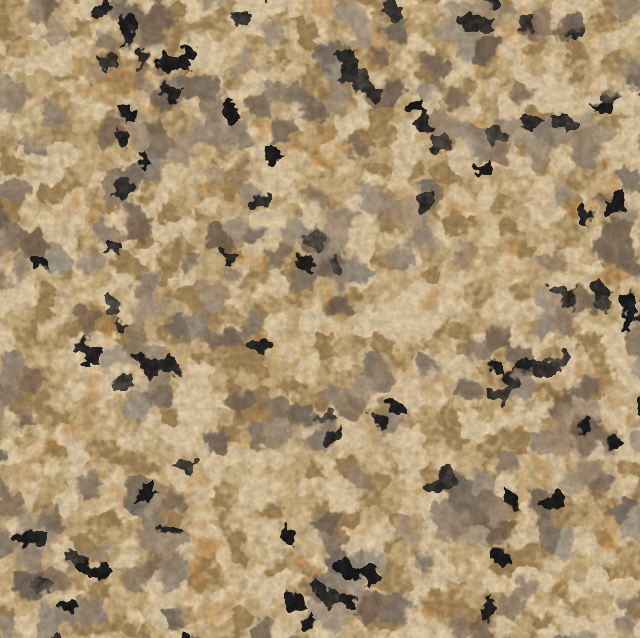
Reproduce this texture procedurally as a Shadertoy shader.

```glsl
// Polished golden granite: cream and ochre feldspar, smoky quartz patches, black mica flecks.

// Mineral colours
const vec3 CREAM        = vec3(0.815, 0.735, 0.600);
const vec3 TAN          = vec3(0.725, 0.625, 0.455);
const vec3 OCHRE        = vec3(0.590, 0.485, 0.325);
const vec3 RUST         = vec3(0.690, 0.480, 0.240);
const vec3 QUARTZ_DARK  = vec3(0.420, 0.360, 0.300);
const vec3 QUARTZ_LIGHT = vec3(0.640, 0.575, 0.490);
const vec3 MICA_BLACK   = vec3(0.100, 0.100, 0.105);
const vec3 MICA_GREY    = vec3(0.310, 0.285, 0.250);

// Grains across the canvas height
const float FELDSPAR_FREQ = 36.0;
const float QUARTZ_FREQ   = 31.0;
const float MICA_FREQ     = 43.0;

// Share of each overlay: a higher threshold leaves fewer grains
const float QUARTZ_THRESHOLD = 0.76;
const float QUARTZ_CLUSTER   = 1.10;
const float MICA_THRESHOLD   = 0.98;
const float MICA_CLUSTER     = 0.45;

// Edge crispness per layer, edge raggedness and surface mottling
const float FELDSPAR_CRISP = 11.0;
const float QUARTZ_CRISP   = 13.0;
const float MICA_CRISP     = 20.0;
const float RAGGED         = 0.013;
const float MOTTLE         = 0.15;

const float TAU = 6.2831853;

vec4 hash4(vec2 p) {
    vec4 q = fract(p.xyxy * vec4(0.1031, 0.1030, 0.0973, 0.1099));
    q += dot(q, q.wzxy + 33.33);
    return fract((q.xxyz + q.yzzw) * q.zywx);
}

float gradientDot(vec2 corner, vec2 offset) {
    float angle = TAU * hash4(corner + 71.0).x;
    return dot(vec2(cos(angle), sin(angle)), offset);
}

float gradientNoise(vec2 p) {
    vec2 i = floor(p), f = p - i;
    vec2 u = f * f * f * (f * (f * 6.0 - 15.0) + 10.0);
    vec2 e = vec2(1.0, 0.0);
    return mix(mix(gradientDot(i, f), gradientDot(i + e, f - e), u.x),
               mix(gradientDot(i + e.yx, f - e.yx), gradientDot(i + 1.0, f - 1.0), u.x), u.y);
}

// Broad patches shared by quartz and mica, so that both gather together
float patches(vec2 p) {
    return gradientNoise(p * 7.0) + 0.5 * gradientNoise(p * 17.0 + 9.0);
}

// Soft-edged Voronoi grains: x = coverage of the chosen grains, y = their tone
vec2 grains(vec2 p, float freq, float salt, float threshold, float cluster, float crisp) {
    vec2 cell = floor(p * freq), f = p * freq - cell;
    float total = 0.0, chosen = 0.0, tone = 0.0;
    for (int y = -1; y <= 1; y++)
    for (int x = -1; x <= 1; x++) {
        vec2 offset = vec2(x, y);
        vec4 rnd = hash4(cell + offset + salt);
        vec2 site = offset + rnd.xy;
        vec2 d = site - f;
        float weight = exp(-crisp * dot(d, d));
        float bias = cluster > 0.0 ? cluster * patches((cell + site) / freq) : 0.0;
        float pick = weight * step(threshold, rnd.z + bias);
        total += weight;
        chosen += pick;
        tone += pick * rnd.w;
    }
    return vec2(chosen / max(total, 1e-20), tone / max(chosen, 1e-20));
}

void mainImage(out vec4 fragColor, in vec2 fragCoord) {
    vec2 uv = fragCoord / iResolution.y;

    // Ragged crystal edges
    vec2 p = uv + RAGGED * vec2(gradientNoise(uv * 55.0), gradientNoise(uv * 55.0 + 37.0));
    p += 0.45 * RAGGED * vec2(gradientNoise(uv * 130.0 + 5.0), gradientNoise(uv * 130.0 + 63.0));

    // Feldspar ground with rusty stains
    float tone = grains(p, FELDSPAR_FREQ, 11.0, -1.0, 0.0, FELDSPAR_CRISP).y;
    tone += 0.30 * gradientNoise(uv * 85.0 + 21.0);
    vec3 color = mix(CREAM, TAN, smoothstep(0.22, 0.62, tone));
    color = mix(color, OCHRE, smoothstep(0.62, 0.92, tone));
    float stain = gradientNoise(uv * 11.0 + 50.0) + 0.7 * gradientNoise(uv * 38.0 + 80.0);
    color = mix(color, RUST, 0.45 * smoothstep(0.22, 0.65, stain));

    // Smoky quartz, slightly translucent
    vec2 quartz = grains(p, QUARTZ_FREQ, 137.0, QUARTZ_THRESHOLD, QUARTZ_CLUSTER, QUARTZ_CRISP);
    vec3 quartzColor = mix(QUARTZ_DARK, QUARTZ_LIGHT, quartz.y);
    quartzColor += vec3(0.02, -0.005, -0.025) * gradientNoise(uv * 13.0 + 44.0) * 2.5;
    color = mix(color, quartzColor, 0.92 * quartz.x);

    // Cloudy mottling and fine surface grain
    float mottle = gradientNoise(uv * 70.0 + 15.0) + 0.6 * gradientNoise(uv * 160.0 + 33.0);
    color *= 1.0 + MOTTLE * mottle;

    // Black mica
    vec2 mica = grains(p, MICA_FREQ, 259.0, MICA_THRESHOLD, MICA_CLUSTER, MICA_CRISP);
    vec3 micaColor = mix(MICA_BLACK, MICA_GREY, mica.y * mica.y) * (1.0 + 0.5 * mottle);
    color = mix(color, micaColor, smoothstep(0.1, 0.9, mica.x));

    fragColor = vec4(clamp(color, 0.0, 1.0), 1.0);
}
```
